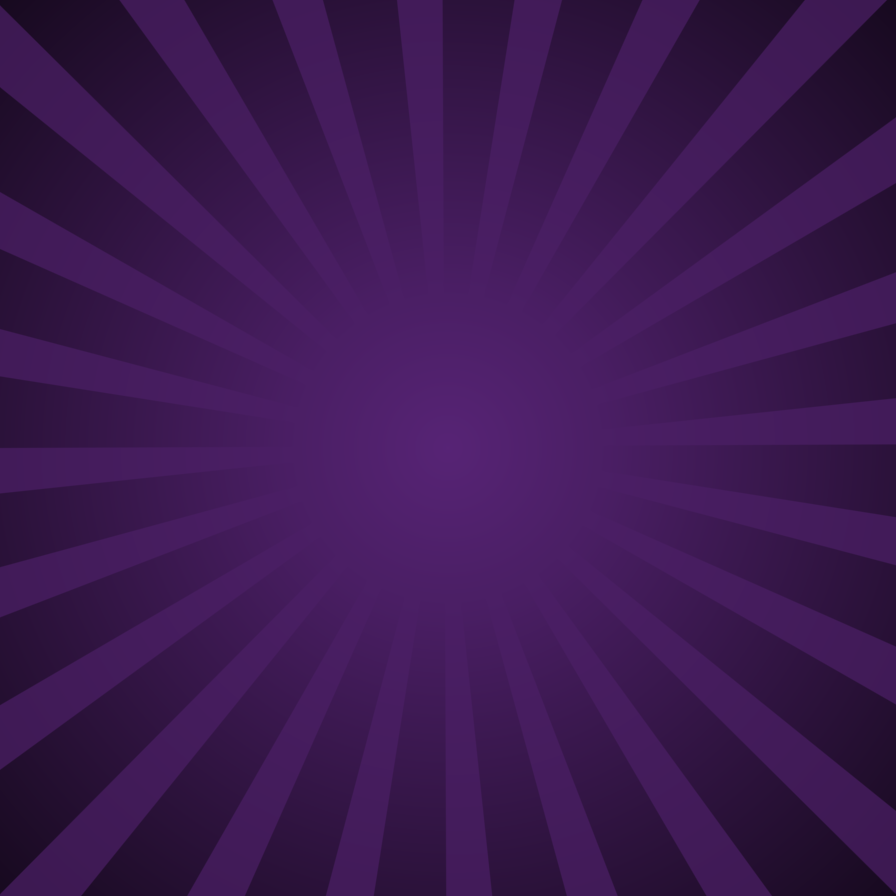
This background is drawn by a three.js fragment shader. Its source:

```glsl
varying vec2 vUv;

const float TAU = 6.2831853;
const vec3 PURPLE = vec3(1.0, 0.41, 1.35);

// Coverage of evenly spaced wedges, softened by a constant width on the canvas
float sunRays(vec2 p, float count, float tilt, float halfWidth) {
  float spacing = TAU / count;
  float angle = atan(p.y, p.x) - tilt;
  float fromAxis = abs(mod(angle + 0.5 * spacing, spacing) - 0.5 * spacing);
  float edgeDistance = (fromAxis - halfWidth) * length(p);
  return 1.0 - smoothstep(-0.001, 0.001, edgeDistance);
}

// Brightness of the radial backdrop: a soft core, then a steeper falloff
float backdropLevel(float r) {
  float core = mix(0.34, 0.29, clamp(r / 0.18, 0.0, 1.0));
  return core - 0.38 * max(r - 0.18, 0.0);
}

void main() {
  float radius = length(vUv - 0.5);
  float backdrop = backdropLevel(radius);

  // Rays dim slowly outward and dissolve into the glowing core
  float rayLevel = max(backdrop, 0.312 - 0.108 * radius);
  float rays = sunRays(vUv - vec2(0.496, 0.502), 24.0, radians(3.15), radians(2.92));

  gl_FragColor = vec4(PURPLE * mix(backdrop, rayLevel, rays), 1.0);
}
```
